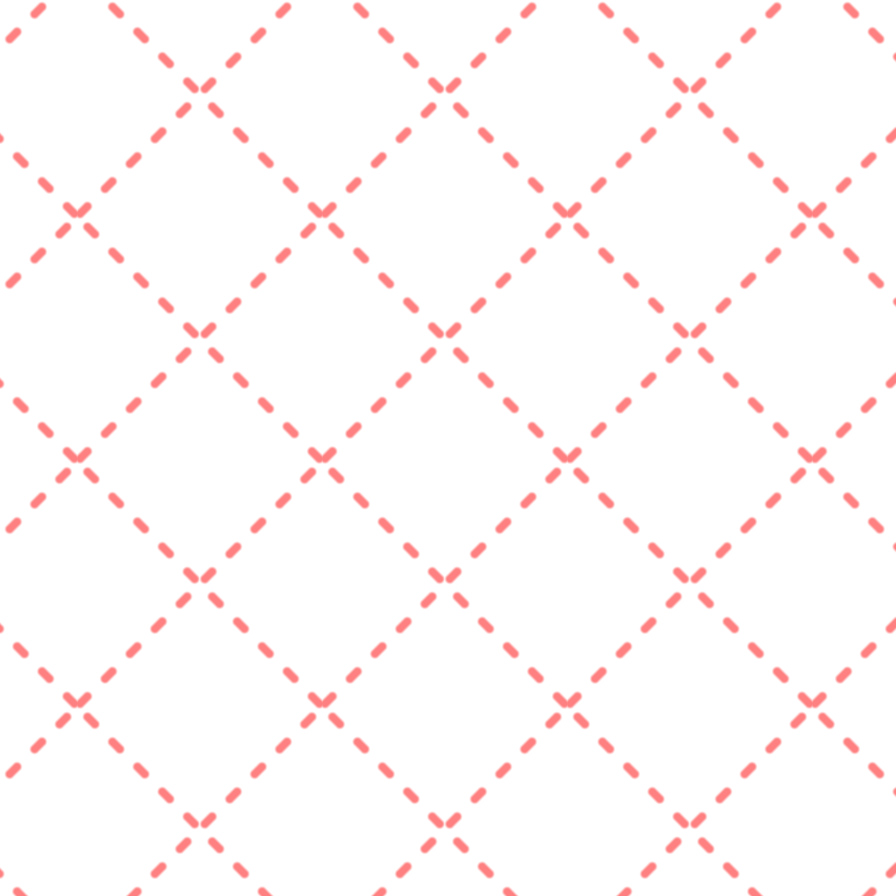
This pattern is drawn by a Shadertoy shader. Its source:

```glsl
// Diamond lattice of short round-ended coral dashes on white.
// Each diagonal is cut into evenly spaced capsules, with one shorter gap
// per tile; the second set of diagonals is the first mirrored in x.

#define TILE        0.27344              // tile size, in canvas heights
#define ORIGIN      vec2(0.0862, 0.7583) // one crossing of the lattice
#define DASHES      10.0                 // dashes per tile on a diagonal
#define FIRST_DASH  0.0571               // first dash centre, in tiles along x
#define DASH_STEP   0.1018               // spacing of dash centres along x
#define DASH_HALF   0.0212               // half length of a dash core
#define DASH_RADIUS 0.0167               // half width of a dash
#define SOFTNESS    0.0076               // edge blur, in tiles
#define PAPER       vec3(1.0)
#define CORAL       vec3(1.0, 0.50, 0.50)

// Signed distance to the dashes lying on the diagonals x - y = integer.
float dashedDiagonals(vec2 p) {
    float offset = p.x - p.y;
    offset -= round(offset);

    // Position along the diagonal, wrapped in the middle of the short gap.
    float footX = p.x - 0.5 * offset;
    float halfGap = 0.5 * (1.0 - (DASHES - 1.0) * DASH_STEP);
    float t = fract(footX - FIRST_DASH + halfGap) - halfGap;

    // Capsule around the nearest dash centre.
    float index = clamp(round(t / DASH_STEP), 0.0, DASHES - 1.0);
    float along = abs(t - index * DASH_STEP) * sqrt(2.0);
    float across = offset / sqrt(2.0);
    return length(vec2(max(along - DASH_HALF, 0.0), across)) - DASH_RADIUS;
}

void mainImage(out vec4 fragColor, in vec2 fragCoord) {
    // Tile units, with y pointing down from a crossing.
    vec2 p = (fragCoord / iResolution.y - ORIGIN) / TILE;
    p.y = -p.y;

    float dist = min(dashedDiagonals(p), dashedDiagonals(vec2(-p.x, p.y)));

    float edge = max(SOFTNESS, 0.75 / (iResolution.y * TILE));
    float ink = 1.0 - smoothstep(-edge, edge, dist);
    fragColor = vec4(mix(PAPER, CORAL, ink), 1.0);
}
```
